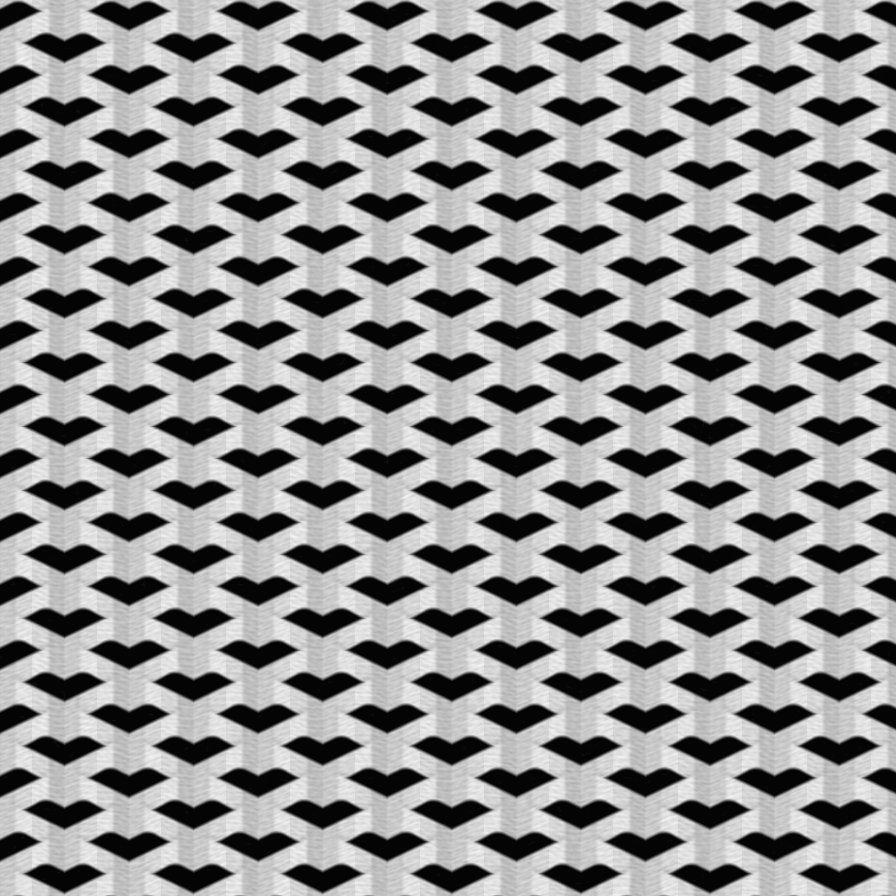
Reproduce this pattern procedurally as a three.js fragment shader.

```glsl
// Lattice of pale posts and slanted struts around black chevron openings.
// Two staggered column sets are folded onto one cell; a distance function
// cuts the openings, and cellular noise with layered sines gives the grain.
varying vec2 vUv;

// Lengths are in units of one horizontal repeat.
const float REPEATS_X = 6.94;
const float REPEATS_Y = 14.02;
const float ROW = REPEATS_X / REPEATS_Y;
const float BASE_Y = 0.269;       // height of the first chevron point
const float SLOPE = 0.48;
const float HALF_WIDTH = 0.313;
const float TIP_Y = 0.15;
const float NOTCH_Y = 0.169;
const float OUTER_SLOPE = 0.55;
const float ROUNDING = 0.06;
const float EDGE = 0.017;
const float POST_HALF = 0.122;
const float GRAIN = 0.10;

const vec3 BLACK = vec3(0.015);
const vec3 POST_LEFT = vec3(0.745);
const vec3 POST_RIGHT = vec3(0.79);
const vec3 STRUT = vec3(0.89);
const vec3 CREASE = vec3(0.64);

vec2 hash2(vec2 p) {
  return fract(sin(vec2(dot(p, vec2(127.1, 311.7)),
                        dot(p, vec2(269.5, 183.3)))) * 43758.5);
}

// Distance to the nearest scattered point.
float cellular(vec2 p) {
  vec2 cell = floor(p), f = fract(p);
  float nearest = 2.0;
  for (int j = -1; j <= 1; j++)
    for (int i = -1; i <= 1; i++) {
      vec2 o = vec2(float(i), float(j));
      nearest = min(nearest, length(o + hash2(cell + o) - f));
    }
  return nearest;
}

float smoothMin(float a, float b, float k) {
  float h = max(k - abs(a - b), 0.0) / k;
  return min(a, b) - h * h * k * 0.25;
}

// Signed distance to a chevron whose lowest point is the origin.
float chevron(vec2 p) {
  float x = abs(p.x);
  float inner = NOTCH_Y + SLOPE * x;
  float outer = TIP_Y + OUTER_SLOPE * (HALF_WIDTH - x);
  float top = smoothMin(inner, outer, ROUNDING);
  return max(p.y - top, SLOPE * x - p.y) * 0.9;
}

// Local coordinates in the repeating cell, shifted by half cells.
vec2 cellCoords(vec2 p, float stagger) {
  float x = fract(p.x + 0.5 * stagger + 0.5) - 0.5;
  float y = mod(p.y - BASE_Y + 0.5 * ROW * stagger + 0.15, ROW) - 0.15;
  return vec2(x, y);
}

void main() {
  vec2 p = vUv * REPEATS_X;
  vec2 a = cellCoords(p, 0.0);
  vec2 b = cellCoords(p, 1.0);
  float opening = min(chevron(a), chevron(b));

  // Nearest post, with its two faces meeting at the centre line.
  vec2 q = abs(a.x) < abs(b.x) ? a : b;
  float side = abs(q.x);
  float below = mod(q.y + 0.33, ROW) - 0.33;
  vec3 post = mix(POST_LEFT, POST_RIGHT, smoothstep(-0.012, 0.012, q.x));
  vec3 color = mix(post, STRUT, smoothstep(-0.02, 0.02, side - POST_HALF));

  // Creases where struts leave the posts, and a soft shade above them.
  float roof = below + SLOPE * side;
  float outside = smoothstep(0.06, 0.16, side);
  color = mix(color, CREASE, 0.5 * outside * exp(-pow(abs(roof) / 0.022, 2.0)));
  color *= 1.0 - 0.06 * outside * smoothstep(0.0, 0.03, roof);

  // Fibrous grain, drawn out along the slanting struts.
  float lean = q.x < 0.0 ? 1.0 : -1.0;
  vec2 g = vec2(p.x, p.y + lean * SLOPE * 0.5 * q.x);
  float spots = cellular(g * vec2(18.0, 34.0)) - 0.45;
  float fibres = sin(g.y * 130.0 + 2.0 * sin(g.x * 19.0))
               + 0.6 * sin(g.y * 211.0 - g.x * 37.0);
  color += GRAIN * (0.7 * spots + 0.18 * fibres);

  // Dark openings carry only faint flecks.
  vec3 hollow = BLACK + 0.04 * smoothstep(0.3, 0.55, spots);
  color = mix(hollow, color, smoothstep(-EDGE, EDGE, opening));
  gl_FragColor = vec4(clamp(color, 0.0, 1.0), 1.0);
}
```
